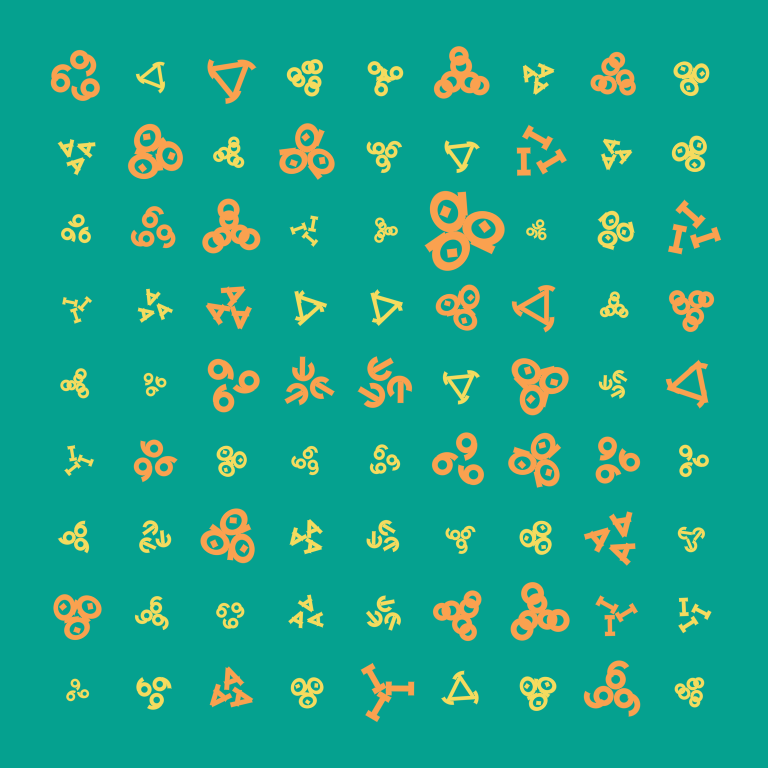
A Shadertoy shader for this pattern:

```glsl
// A nine by nine grid of small knots on teal, each a stroke motif turned three times.
// A hash per cell picks size, motif, angle and tilt; large knots are orange, small yellow.
// Strokes are distance functions with flat ends, scaled to the radius of their knot.

const float HALF_STROKE = 0.095;

vec4 hash4(vec2 p) {
    vec4 q = fract(p.xyxy * vec4(0.1031, 0.1030, 0.0973, 0.1099));
    q += dot(q, q.wzxy + 33.33);
    return fract((q.xxyz + q.yzzw) * q.zywx);
}

vec2 rotate(vec2 p, float a) {
    float c = cos(a), s = sin(a);
    return vec2(c * p.x - s * p.y, s * p.x + c * p.y);
}

// Distance to the centre line of a straight stroke
float bar(vec2 p, vec2 a, vec2 b) {
    vec2 along = normalize(b - a);
    vec2 q = p - 0.5 * (a + b);
    float beyond = abs(dot(q, along)) - 0.5 * length(b - a);
    return max(abs(dot(q, vec2(-along.y, along.x))), beyond + HALF_STROKE);
}

float ring(vec2 p, float r) {
    return abs(length(p) - r);
}

// Arc opening to both sides of +y by the given half angle
float arc(vec2 p, float r, float halfAngle) {
    float beyond = cos(halfAngle) * abs(p.x) - sin(halfAngle) * p.y;
    return max(ring(p, r), beyond + HALF_STROKE);
}

// One arm of a knot, drawn around its own centre
float motif(vec2 p, int kind) {
    vec2 oval = p * vec2(1.12, 0.92);
    float d;
    if (kind == 0) {            // two linked rings
        d = min(ring(p - vec2(0.0, 0.18), 0.23), ring(p + vec2(0.0, 0.17), 0.27));
    } else if (kind == 1) {     // ring with a sweeping tail
        d = ring(p + vec2(0.0, 0.12), 0.25);
        d = min(d, arc(rotate(p - vec2(0.18, -0.06), -0.9), 0.44, 0.75));
    } else if (kind == 2) {     // capped spine
        d = bar(p, vec2(0.0, -0.42), vec2(0.0, 0.42));
        d = min(d, bar(vec2(p.x, abs(p.y)), vec2(-0.22, 0.36), vec2(0.22, 0.36)));
    } else if (kind == 3) {     // oval with an inner stroke and a spur
        d = ring(oval, 0.35);
        d = min(d, bar(p, vec2(-0.03, -0.10), vec2(0.13, 0.06)));
        d = min(d, bar(p, vec2(-0.46, -0.30), vec2(-0.30, 0.22)));
    } else if (kind == 4) {     // open hook crossed by a bar
        d = arc(rotate(p, 0.6), 0.31, 2.1);
        d = min(d, bar(p, vec2(-0.34, -0.34), vec2(0.20, 0.12)));
    } else if (kind == 5) {     // long side ending in a curved cap
        d = bar(p, vec2(-0.14, -0.72), vec2(-0.14, 0.66));
        d = min(d, arc(p - vec2(-0.14, 0.12), 0.52, 0.62));
    } else if (kind == 6) {     // peak with a crossbar
        d = bar(vec2(abs(p.x), p.y), vec2(0.32, -0.38), vec2(-0.02, 0.40));
        d = min(d, bar(p, vec2(-0.32, -0.14), vec2(0.32, -0.14)));
    } else {                    // ring beside a half loop
        d = ring(p - vec2(0.06, 0.12), 0.24);
        d = min(d, arc(rotate(p + vec2(0.04, 0.12), 2.5), 0.30, 1.6));
    }
    return d;
}

// Three turned copies of the motif inside a unit disc
float knot(vec2 p, int kind, float angle, float tilt) {
    float d = 1e3;
    p = rotate(p, angle);
    for (int i = 0; i < 3; i++) {
        d = min(d, motif(rotate(p - vec2(0.52, 0.0), tilt), kind));
        p = rotate(p, 2.0943951);
    }
    return d - HALF_STROKE;
}

void mainImage(out vec4 fragColor, in vec2 fragCoord) {
    float side = min(iResolution.x, iResolution.y);
    vec2 uv = (fragCoord - 0.5 * iResolution.xy) / side + 0.5;
    float blur = 0.7 / side;
    vec3 color = vec3(0.02, 0.63, 0.56);

    // Neighbouring cells are included because the largest knot overflows its own
    vec2 home = floor(uv * 10.0 + 0.5);
    for (int y = -1; y <= 1; y++)
    for (int x = -1; x <= 1; x++) {
        vec2 cell = home + vec2(x, y);
        if (min(cell.x, cell.y) < 0.5 || max(cell.x, cell.y) > 9.5) continue;

        vec4 h = hash4(cell + 17.0);
        bool giant = cell == vec2(6.0, 7.0);
        bool large = giant || h.x > 0.63;
        float radius = large ? mix(0.030, 0.042, (h.x - 0.63) / 0.37)
                             : mix(0.013, 0.028, sqrt(h.x / 0.63));
        if (giant) radius = 0.057;
        int kind = giant ? 3 : int(h.y * 8.0);
        float tilt = (h.w - 0.5) * (kind == 5 ? 0.6 : 5.0);

        float d = radius * knot((uv - 0.1 * cell) / radius, kind, 6.2831853 * h.z, tilt);
        vec3 ink = large ? vec3(0.98, 0.63, 0.31) : vec3(0.96, 0.86, 0.37);
        color = mix(color, ink, 1.0 - smoothstep(-blur, blur, d));
    }
    fragColor = vec4(color, 1.0);
}
```
